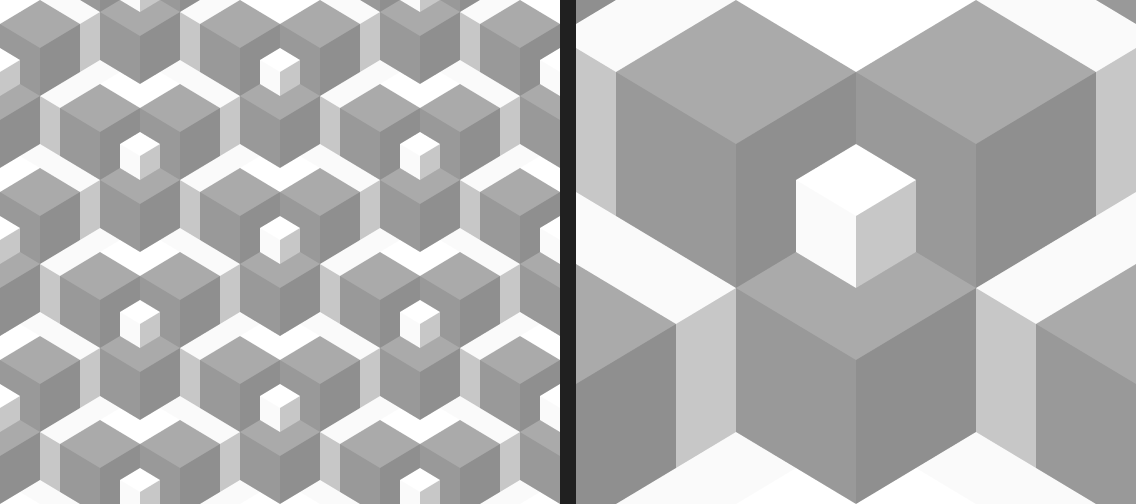
Left: the whole. Right: its middle third, enlarged.
Write a Shadertoy shader that draws this pattern.

```glsl
const vec2 REPEATS = vec2(2.0, 3.0);
const float CELL = 14.0;          // cell side, in units of the isometric grid
const int SAMPLES = 4;            // antialiasing samples per axis

const float WHITE = 1.0;
const float OFF_WHITE = 0.98;
const float SILVER = 0.78;
const vec3 GREY_FACES = vec3(0.667, 0.6, 0.561);   // top, left, right
const vec3 PALE_FACES = vec3(WHITE, OFF_WHITE, SILVER);

// Distance below the upward V-shaped line through the cell centre
float chevron(vec2 p) {
    return abs(p.x) - p.y;
}

// Wraps a point into the chevron-shaped cell around the given centre
vec2 foldCell(vec2 p, vec2 centre) {
    p -= centre;
    p.x = mod(p.x + 0.5 * CELL, CELL) - 0.5 * CELL;
    float depth = mod(chevron(p) + 6.0, CELL) - 6.0;
    return vec2(p.x, abs(p.x) - depth);
}

// Outline of one complete group of cubes with its pale border
bool insideGroup(vec2 p) {
    float side = abs(p.x);
    float depth = chevron(p);
    return side <= 2.0 || (side <= 5.0 && depth >= 2.0 * side - 10.0 && depth <= 4.0);
}

// Paints an isometric cube over the tone beneath it
float paintCube(float under, vec2 p, float size, vec3 faces) {
    float side = abs(p.x);
    if (side > size || side + abs(p.y) > 2.0 * size) return under;
    if (p.y > side) return faces.x;
    return p.x < 0.0 ? faces.y : faces.z;
}

float groupTone(vec2 p) {
    // Pale border: white valley, off-white ledges, silver sides
    float depth = chevron(p);
    float tone = depth < 2.0 * abs(p.x) - 8.0 ? OFF_WHITE : WHITE;
    if (depth >= 0.0) tone = SILVER;

    // Three large cubes and a small one where they meet
    tone = paintCube(tone, p - vec2(-2.0, 2.0), 2.0, GREY_FACES);
    tone = paintCube(tone, p - vec2(2.0, 2.0), 2.0, GREY_FACES);
    tone = paintCube(tone, p - vec2(0.0, -4.0), 2.0, GREY_FACES);
    return paintCube(tone, p, 1.0, PALE_FACES);
}

// Two interlocking lattices, offset by half a cell
float patternTone(vec2 p) {
    vec2 q = foldCell(p, vec2(0.0, 8.0));
    if (!insideGroup(q)) q = foldCell(p, vec2(7.0, 1.0));
    return groupTone(q);
}

void mainImage(out vec4 fragColor, in vec2 fragCoord) {
    float sum = 0.0;
    for (int j = 0; j < SAMPLES; j++) {
        for (int i = 0; i < SAMPLES; i++) {
            vec2 jitter = (vec2(i, j) + 0.5) / float(SAMPLES) - 0.5;
            vec2 uv = (fragCoord + jitter) / iResolution.xy;
            sum += patternTone(uv * REPEATS * CELL);
        }
    }
    fragColor = vec4(vec3(sum / float(SAMPLES * SAMPLES)), 1.0);
}
```
